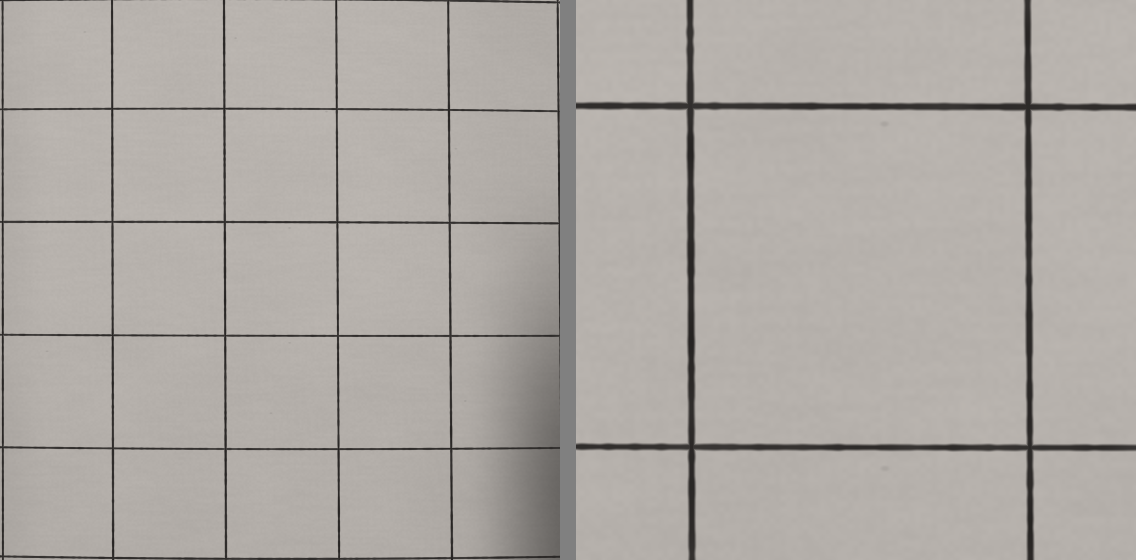
Left: the whole. Right: its middle third, enlarged.
This pattern is drawn by a WebGL 1 fragment shader. Its source:

```glsl
precision highp float;

// A five by five grid of dark printed lines on warm grey paper.
// Lens bulge and tilt bend the grid, noise roughens ink and paper,
// and a soft shadow falls over the lower right side.

uniform vec2 u_resolution;

const float CELLS = 5.0;
const vec2 PITCH = vec2(0.2012, 0.203);      // cell size near the centre
const vec2 EDGE_SQUEEZE = vec2(0.9, 1.2);    // narrows the outer cells
const float ROW_BOW = 0.036;                 // bends rows toward the middle
const float KEYSTONE = 0.008;                // widens columns downwards
const float LINE_HALF_WIDTH = 0.0019;
const float LINE_BLUR = 0.0011;
const float EDGE_ROUGHNESS = 0.0005;
const vec3 PAPER = vec3(0.722, 0.702, 0.682);
const vec3 INK = vec3(0.145, 0.135, 0.130);
const float SHADOW_DEPTH = 0.40;
const float MOTTLE = 0.030;
const float GRAIN = 0.022;
const float SPECK_CELLS = 9.0;

float hash(vec2 p) {
  return fract(sin(dot(p, vec2(127.1, 311.7))) * 43758.5453);
}

float noise(vec2 p) {
  vec2 i = floor(p);
  vec2 f = fract(p);
  f = f * f * (3.0 - 2.0 * f);
  float low = mix(hash(i), hash(i + vec2(1.0, 0.0)), f.x);
  float high = mix(hash(i + vec2(0.0, 1.0)), hash(i + vec2(1.0, 1.0)), f.x);
  return mix(low, high, f.y);
}

float fbm(vec2 p) {
  float sum = 0.0;
  float weight = 0.5;
  for (int i = 0; i < 4; i++) {
    sum += weight * noise(p);
    p = p * 2.03 + 17.3;
    weight *= 0.5;
  }
  return sum / 0.9375;
}

// Canvas position to grid position; lines lie on whole numbers.
vec2 gridPosition(vec2 uv) {
  vec2 centre = vec2(0.5046 - 0.0044 * uv.y, 0.503 - 0.0023 * uv.x);
  vec2 q = uv - centre;
  float sideways = uv.x - 0.45;
  vec2 stretch = vec2(1.0 + KEYSTONE * (uv.y - 0.5),
                      1.0 + ROW_BOW * sideways * sideways);
  vec2 q2 = q * q;
  return q * stretch / PITCH + EDGE_SQUEEZE * q2 * q2 * q + 0.5 * CELLS;
}

// Ink coverage of the nearest line across one axis.
float lineInk(float across, float along, float pitch, float seed) {
  float index = floor(across + 0.5);
  float dist = abs(across - index) * pitch;
  vec2 key = vec2(index, seed);
  float wobble = noise(vec2(along * 190.0, index * 7.0 + seed)) - 0.5;
  float halfWidth = LINE_HALF_WIDTH * mix(0.9, 1.1, hash(key))
                  + EDGE_ROUGHNESS * wobble;
  float blur = max(LINE_BLUR, 0.7 / u_resolution.y);
  float cover = 1.0 - smoothstep(halfWidth - blur, halfWidth + blur, dist);
  float wear = noise(vec2(along * 45.0, index * 3.0 + seed));
  return cover * mix(0.89, 1.0, wear);
}

// Sparse, faint specks, at most one in each scatter cell.
float specks(vec2 uv) {
  vec2 p = uv * SPECK_CELLS;
  vec2 id = floor(p);
  vec2 spot = 0.2 + 0.6 * vec2(hash(id + 3.1), hash(id + 8.7));
  vec2 d = (fract(p) - spot) * vec2(1.0, 1.5);
  float present = step(0.86, hash(id + 21.4));
  return present * (1.0 - smoothstep(0.006, 0.034, length(d)));
}

vec3 paperColour(vec2 uv) {
  float mottle = fbm(uv * vec2(9.0, 13.0)) - 0.5;
  float fibres = noise(uv * vec2(28.0, 210.0)) - 0.5;
  float grain = noise(uv * 300.0) - 0.5;
  float tone = 1.0 + MOTTLE * mottle + 0.014 * fibres + GRAIN * grain;
  return PAPER * (tone - 0.07 * specks(uv));
}

// Broad falloff plus the dark patch at the lower right.
float light(vec2 uv) {
  float side = smoothstep(0.82, 1.03, uv.x);
  float low = 1.0 - smoothstep(0.12, 0.74, uv.y);
  float falloff = 0.045 * smoothstep(0.65, 1.0, uv.x)
                + 0.035 * (1.0 - smoothstep(0.0, 0.65, uv.y))
                + 0.035 * (1.0 - smoothstep(0.0, 0.09, uv.x));
  return (1.0 - falloff) * (1.0 - SHADOW_DEPTH * side * low);
}

void main() {
  vec2 uv = gl_FragCoord.xy / u_resolution;
  vec2 grid = gridPosition(uv);
  float columns = lineInk(grid.x, uv.y, PITCH.x, 1.0);
  float rows = lineInk(grid.y, uv.x, PITCH.y, 5.0) * 0.95;
  vec3 colour = paperColour(uv) * light(uv);
  colour = mix(colour, INK, max(columns, rows));
  gl_FragColor = vec4(colour, 1.0);
}
```
